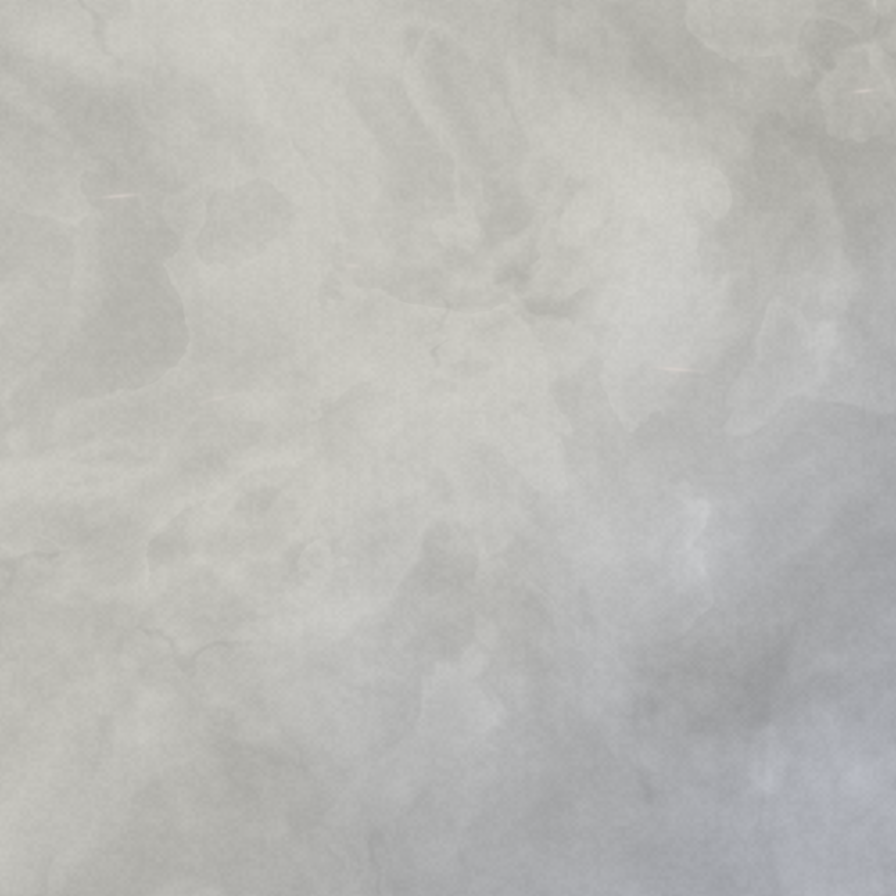
Give the GLSL for this texture, as a Shadertoy shader.

```glsl
// Polished plaster wall: soft cloudy greys, warm at upper left and cool at lower right.
// Warped noise makes the clouds; its contours make trowel ledges that are crisp on one
// side and fade on the other, with mottling, thin veins, grain and a few small glints.

const vec3  WARM_TINT     = vec3(1.010, 1.003, 0.968);
const vec3  COOL_TINT     = vec3(0.984, 0.998, 1.034);
const vec3  GLINT_COLOR   = vec3(0.87, 0.83, 0.81);
const float BASE_LIGHT    = 0.749;
const float CORNER_SHADE  = 0.084;
const float CLOUD_AMOUNT  = 0.148;
const float SMEAR_AMOUNT  = 0.058;
const float MOTTLE_AMOUNT = 0.050;
const float LEDGE_AMOUNT  = 0.038;
const float VEIN_AMOUNT   = 0.028;
const float GRAIN_AMOUNT  = 0.038;
const int   LEDGE_LAYERS  = 4;
const int   GLINT_COUNT   = 5;

float hash(vec2 p) {
    return fract(sin(dot(p, vec2(127.1, 311.7))) * 43758.5453);
}

float noise(vec2 p) {
    vec2 cell = floor(p);
    vec2 f = fract(p);
    f = f * f * f * (f * (f * 6.0 - 15.0) + 10.0);
    float low  = mix(hash(cell), hash(cell + vec2(1.0, 0.0)), f.x);
    float high = mix(hash(cell + vec2(0.0, 1.0)), hash(cell + vec2(1.0, 1.0)), f.x);
    return mix(low, high, f.y);
}

float fbm(vec2 p) {
    const mat2 TURN = mat2(0.8, 0.6, -0.6, 0.8);
    float sum = 0.0;
    float amp = 0.52;
    for (int i = 0; i < 5; i++) {
        sum += amp * noise(p);
        p = TURN * p * 2.03 + 17.3;
        amp *= 0.48;
    }
    return sum;
}

// Light scraped layers: a crisp rim on the contour, fading towards the inside.
float ledges(vec2 p) {
    float sum = 0.0;
    for (int i = 0; i < LEDGE_LAYERS; i++) {
        float k = float(i);
        vec2 q = p * (2.8 + 1.7 * k) + 31.7 * k;
        float height = fbm(q) - 0.54;
        float rim = smoothstep(-0.014, 0.028, height) * exp(-8.0 * max(height, 0.0));
        float mask = smoothstep(0.42, 0.76, noise(p * 4.2 + 9.1 * k + 4.0));
        sum += rim * mask;
    }
    return sum;
}

// Thin broken creases along the middle contour of the noise.
float veins(vec2 p) {
    float ridge = abs(fbm(p * 3.1 + 53.0) - 0.5);
    float mask = smoothstep(0.58, 0.82, noise(p * 5.0 + 71.0));
    return (1.0 - smoothstep(0.002, 0.018, ridge)) * mask;
}

// Short, nearly level streaks of reflected light.
float glints(vec2 p) {
    float sum = 0.0;
    for (int i = 0; i < GLINT_COUNT; i++) {
        float k = float(i);
        vec2 center = vec2(hash(vec2(k, 3.1)), hash(vec2(k, 8.7)));
        vec2 d = p - center;
        d.y += d.x * (hash(vec2(k, 5.3)) - 0.5) * 0.7;
        float halfLength = mix(0.008, 0.026, hash(vec2(k, 1.9)));
        float streak = exp(-pow(d.x / halfLength, 2.0) - pow(d.y / 0.0022, 2.0));
        float halo = exp(-dot(d, d) / 0.00025);
        sum += (0.5 * streak + 0.15 * halo) * mix(0.4, 1.0, hash(vec2(k, 6.4)));
    }
    return min(sum, 1.0);
}

void mainImage(out vec4 fragColor, in vec2 fragCoord) {
    vec2 uv = fragCoord / iResolution.xy;
    vec2 p = fragCoord / iResolution.y;

    // Bend the plane gently so that the clouds look smeared by hand.
    vec2 bend = vec2(noise(p * 4.0 + 11.0), noise(p * 4.0 + 37.0)) - 0.5;
    vec2 q = p + 0.12 * bend;

    float cloud = noise(q * 3.4 + 5.0) * 0.55 + noise(q * 7.3 + 23.0) * 0.45 - 0.5;
    float smear = fbm(q * vec2(9.0, 12.0) + 41.0) - 0.5;
    float mottle = fbm(q * 30.0 + 67.0) - 0.5;
    float grain = 0.35 * noise(p * 120.0) + 0.65 * noise(p * 250.0) - 0.5;

    // Falloff towards the cool lower right corner.
    float diagonal = 0.5 * (uv.x + 1.0 - uv.y);
    float cool = smoothstep(0.42, 0.98, diagonal + 0.20 * cloud);

    float light = BASE_LIGHT - CORNER_SHADE * cool;
    light += CLOUD_AMOUNT * cloud + SMEAR_AMOUNT * smear;
    light += MOTTLE_AMOUNT * mottle * mix(0.5, 1.4, noise(p * 5.5 + 83.0));
    light += LEDGE_AMOUNT * (ledges(q) - 0.5);
    light -= VEIN_AMOUNT * veins(q);

    // Ease highlights into the dull range of the plaster, then add the grain.
    light = min(light, 0.775 + 0.40 * (light - 0.775));
    light += GRAIN_AMOUNT * grain;

    vec3 color = light * mix(WARM_TINT, COOL_TINT, cool);
    color = mix(color, GLINT_COLOR, glints(p));
    fragColor = vec4(color, 1.0);
}
```
